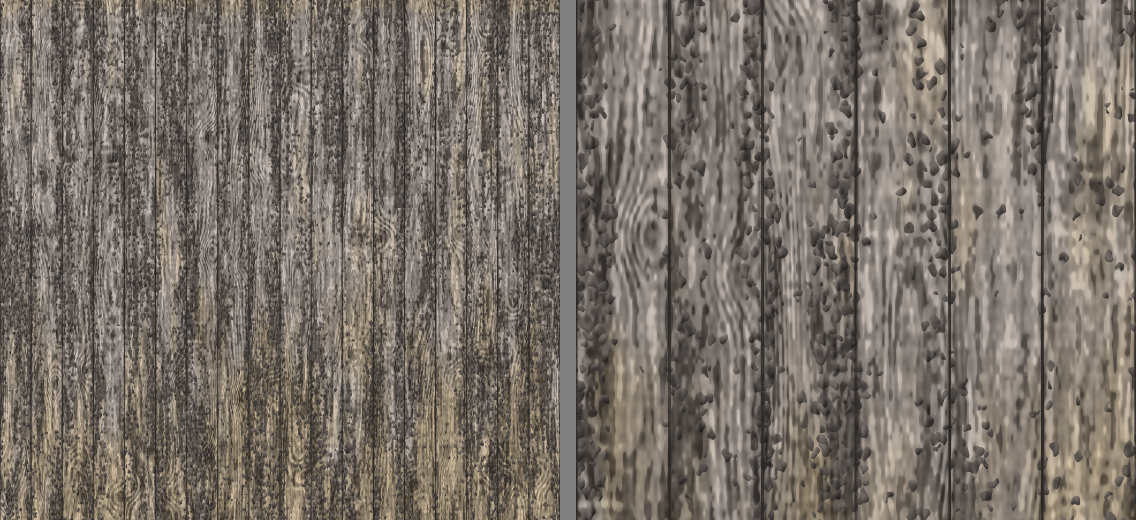
Left: the whole. Right: its middle third, enlarged.
This texture is drawn by a WebGL 1 fragment shader. Its source:

```glsl
precision highp float;
uniform vec2 u_resolution;

#define PLANKS 18.0
#define GAP_WIDTH 0.017
#define RING_COUNT 1.9
#define KNOT_SPACING 3.4
#define BLISTER_SCALE vec2(8.5, 6.6)
#define BLISTER_AMOUNT 0.9
#define CHAR_COLOR vec3(0.20, 0.185, 0.172)
#define PALE_COLOR vec3(0.79, 0.76, 0.727)
#define BLISTER_COLOR vec3(0.31, 0.288, 0.275)
#define STAIN_TINT vec3(1.055, 0.995, 0.87)
#define GREY_TINT vec3(1.0, 0.985, 0.985)

float hash(vec2 p) {
  vec3 a = fract(p.xyx * 0.1031);
  a += dot(a, a.yzx + 33.33);
  return fract((a.x + a.y) * a.z);
}

float noise(vec2 p) {
  vec2 i = floor(p), f = fract(p);
  f = f * f * (3.0 - 2.0 * f);
  return mix(mix(hash(i), hash(i + vec2(1.0, 0.0)), f.x),
             mix(hash(i + vec2(0.0, 1.0)), hash(i + 1.0), f.x), f.y);
}

float fbm(vec2 p) {
  float sum = 0.0, gain = 0.5;
  for (int i = 0; i < 4; i++) {
    sum += gain * noise(p);
    p = p * 2.03 + 11.7;
    gain *= 0.5;
  }
  return sum / 0.9375;
}

// Charring follows long streaks and gathers along plank edges
float charDensity(vec2 q) {
  float plank = floor(q.x);
  float edge = abs(fract(q.x) - 0.5) * 2.0;
  float streak = fbm(vec2(fract(q.x) * 3.5 + plank * 17.0, q.y * 0.25));
  float burnt = hash(vec2(plank, 4.0)) - 0.5;
  return smoothstep(0.42, 0.78, streak + 0.2 * edge * edge + 0.18 * burnt);
}

// x: coverage, y: relief lighting
vec2 blisters(vec2 q, float pixel) {
  vec2 g = q * BLISTER_SCALE;
  vec2 warped = g + 0.55 * (vec2(noise(g * 1.9), noise(g * 1.9 + 37.0)) - 0.5);
  vec2 cell = floor(warped), result = vec2(0.0);
  float soft = pixel * BLISTER_SCALE.x * 0.6;
  for (int j = -1; j <= 1; j++) {
    for (int i = -1; i <= 1; i++) {
      vec2 id = cell + vec2(float(i), float(j));
      vec2 center = id + 0.15 + 0.7 * vec2(hash(id + 3.1), hash(id + 57.3));
      float density = charDensity(center / BLISTER_SCALE);
      float present = step(hash(id + 91.7), density * BLISTER_AMOUNT + 0.04);
      float radius = mix(0.2, 0.55, hash(id + 23.9)) * (0.75 + 0.35 * density);
      vec2 d = warped - center;
      float cover = present * (1.0 - smoothstep(radius - soft, radius + soft, length(d)));
      float light = dot(d, vec2(-0.5, 0.85)) / radius;
      result = mix(result, vec2(1.0, light), cover);
    }
  }
  return result;
}

// x: darkness, y: bulge that bends the grain
vec2 knots(vec2 local, float plank) {
  float row = floor(local.y / KNOT_SPACING);
  vec2 result = vec2(0.0);
  for (int j = -1; j <= 1; j++) {
    vec2 id = vec2(plank + 40.0, row + float(j) + 9.0);
    vec2 center = vec2(0.2 + 0.6 * hash(id),
                       (row + float(j) + 0.15 + 0.7 * hash(id + 31.0)) * KNOT_SPACING);
    float present = step(0.35, hash(id + 73.0));
    float radius = mix(0.08, 0.18, hash(id + 12.0));
    vec2 d = (local - center) * vec2(1.0, 0.85);
    result.x += present * (1.0 - smoothstep(radius * 0.5, radius * 1.8, length(d)));
    result.y += present * exp(-dot(d, d) * 7.0);
  }
  return result;
}

void main() {
  vec2 q = gl_FragCoord.xy / u_resolution.x * PLANKS;
  float height = gl_FragCoord.y / u_resolution.y;
  float pixel = PLANKS / u_resolution.x;
  float plank = floor(q.x), seed = plank * 17.0;
  vec2 local = vec2(fract(q.x), q.y);
  vec2 knot = knots(local, plank);

  // Cathedral rings, long fibres and fine saw marks
  float across = local.x - 0.25 - 0.5 * hash(vec2(plank, 8.0));
  float field = noise(vec2(local.x * 1.3 + seed, q.y * 0.27)) * 5.0
              + noise(vec2(local.x * 4.0 + seed, q.y * 0.9)) * 0.7
              + across * across * 6.0 + knot.y * 1.6;
  float rings = sin(6.2832 * RING_COUNT * field);
  float ringFade = noise(vec2(local.x * 2.0 + seed, q.y * 0.6) + 71.0);
  float fibre = noise(vec2(local.x * 19.0 + seed, q.y * 0.9 + rings * 0.15)) - 0.5;
  float grit = noise(q * vec2(27.0, 11.0)) - 0.5;
  float saw = noise(vec2(q.x * 2.5, q.y * 15.0)) - 0.5;
  float cloud = fbm(vec2(local.x * 1.5 + seed, q.y * 0.35) + 5.0) - 0.5;
  float charred = charDensity(q);

  // Pale slivers where the surface split, dark cracks where it burnt
  float split = noise(vec2(q.x * 13.0, q.y * 1.7) + 19.0) + 0.35 * grit + 0.08 * rings;
  float sliver = smoothstep(0.68, 0.84, split);
  float crack = smoothstep(0.34, 0.2, split - 0.16 * charred);

  float tone = 0.60 + 0.08 * (hash(vec2(plank, 2.0)) - 0.5)
             + 0.16 * rings * ringFade + 0.24 * fibre + 0.24 * grit + 0.10 * saw
             + 0.24 * cloud + 0.20 * sliver - 0.24 * crack
             - 0.24 * knot.x - 0.16 * charred + 0.05 * (height - 0.5);
  vec3 color = mix(CHAR_COLOR, PALE_COLOR, clamp(tone, 0.0, 1.0));

  // Ochre weathering rises from the foot and touches the top
  float patches = fbm(vec2(q.x * 1.4 + 30.0, q.y * 0.3)) - 0.5;
  float stain = 1.0 - smoothstep(0.0, 0.42, height + 0.9 * patches);
  stain = max(stain, smoothstep(0.96, 1.0, height + 0.06 * patches) * 0.7);
  stain = max(stain, smoothstep(0.08, 0.3, cloud) * 0.6);
  color *= mix(GREY_TINT, STAIN_TINT, stain);

  // Raised char blisters
  vec2 blister = blisters(q, pixel);
  vec3 bead = BLISTER_COLOR * (1.0 + 0.38 * blister.y + 0.7 * grit);
  color = mix(color, bead, blister.x * 0.9);

  // Joints between planks
  float side = min(local.x, 1.0 - local.x);
  color *= 1.0 - 0.1 * (1.0 - smoothstep(0.0, 0.08, side));
  float gap = 1.0 - smoothstep(GAP_WIDTH - pixel * 0.5, GAP_WIDTH + pixel * 0.5, side);
  color = mix(color, CHAR_COLOR * 0.8, gap * (0.55 + 0.45 * noise(vec2(seed, q.y))));

  gl_FragColor = vec4(color, 1.0);
}
```
